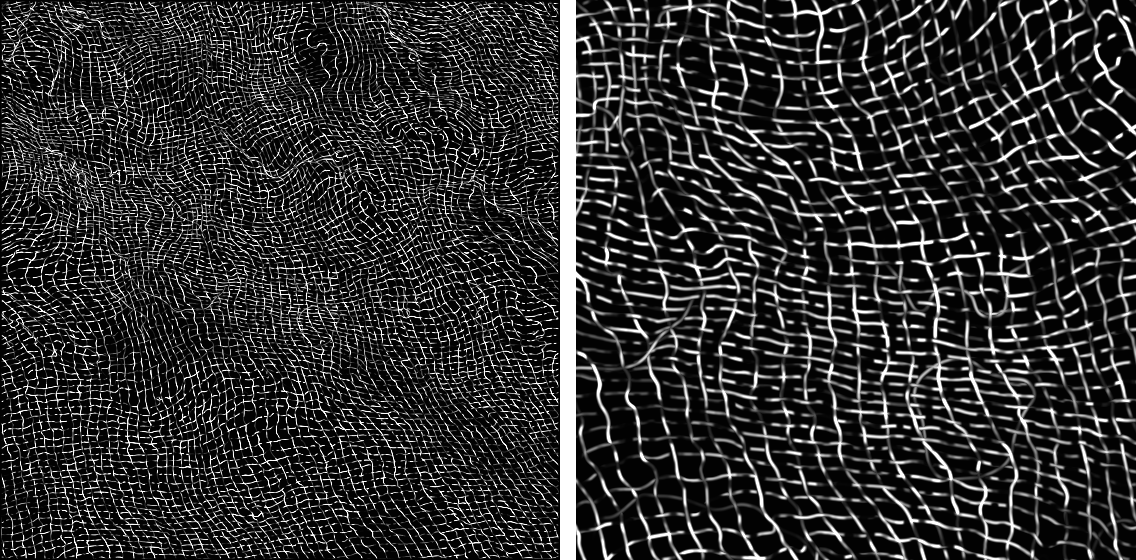
Left, the full canvas; right, a detail of the centre.
This texture is drawn by a Shadertoy shader. Its source:

```glsl
// A rumpled wire mesh on black: two families of thin, broken white threads.
// Smooth noise bends the mesh coordinates, and level lines of those
// coordinates are drawn at an even width by dividing by their gradient.

const vec3 BACKGROUND = vec3(0.006);
const vec3 THREAD = vec3(1.0);
const float THREAD_RADIUS = 0.0018;
const float MARGIN = 0.004;

float hash(vec2 cell) {
    vec3 h = fract(cell.xyx * vec3(0.1031, 0.1030, 0.0973));
    h += dot(h, h.yzx + 33.33);
    return fract((h.x + h.y) * h.z);
}

// Value noise with a quintic fade, from 0 to 1.
float noise(vec2 p) {
    vec2 cell = floor(p);
    vec2 f = fract(p);
    f = f * f * f * (f * (f * 6.0 - 15.0) + 10.0);
    float low = mix(hash(cell), hash(cell + vec2(1.0, 0.0)), f.x);
    float high = mix(hash(cell + vec2(0.0, 1.0)), hash(cell + vec2(1.0)), f.x);
    return mix(low, high, f.y);
}

float signedNoise(vec2 p, float frequency, float seed) {
    return 2.0 * noise(p * frequency + seed) - 1.0;
}

// Rotates so that x runs down to the right, then stretches along x.
vec2 alongFolds(vec2 p) {
    return vec2(0.6 * (0.82 * p.x - 0.57 * p.y), 0.57 * p.x + 0.82 * p.y);
}

// x: steep threads, y: cross threads, z: creases. Threads lie at integers.
vec3 meshCoordinates(vec2 p) {
    vec2 q = alongFolds(p);
    float rumple = mix(0.4, 1.0, smoothstep(0.15, 0.8, p.y));
    float crease = 1.5 * signedNoise(q, 6.0, 17.3)
                 + 0.40 * signedNoise(p, 13.0, 41.7)
                 + 0.14 * signedNoise(p, 41.0, 8.1);
    float fold = smoothstep(-0.15, 0.15, crease);

    // The mesh is finer towards the top, as if further away.
    float steep = (p.x - 0.5) * (52.0 + 24.0 * p.y) + 22.0 * p.y;
    float across = p.y * (74.0 + 24.0 * p.y) - 7.0 * p.x;
    steep += rumple * (4.5 * signedNoise(q, 5.0, 3.1)
                     + 2.0 * signedNoise(p, 10.0, 23.9)
                     + 0.5 * signedNoise(p, 30.0, 61.3));
    across += rumple * (6.5 * signedNoise(q, 4.5, 52.6)
                      + 2.2 * signedNoise(p, 10.0, 71.2)
                      + 0.5 * signedNoise(p, 30.0, 12.8)
                      + 1.5 * fold);
    // Small kinks keep the threads from running too smoothly.
    steep += 0.14 * signedNoise(p, 90.0, 33.4);
    across += 0.16 * signedNoise(p, 90.0, 66.8);
    return vec3(steep, across, crease);
}

// Soft threads at the integers of each coordinate, of even screen width.
vec3 threads(vec3 coordinate, vec3 slope, float radius) {
    vec3 d = abs(fract(coordinate + 0.5) - 0.5) / max(slope, vec3(0.001));
    return 1.0 - smoothstep(0.0, radius, d);
}

// Uneven brightness that breaks a thread into short dashes.
float dashes(vec2 p, float frequency, float seed) {
    return smoothstep(0.15, 0.85, noise(p * frequency + seed));
}

void mainImage(out vec4 fragColor, in vec2 fragCoord) {
    vec2 p = fragCoord / iResolution.xy;

    // Mesh coordinates and the length of their gradients.
    float stepSize = 0.0006;
    vec3 mesh = meshCoordinates(p);
    vec3 dx = (meshCoordinates(p + vec2(stepSize, 0.0)) - mesh) / stepSize;
    vec3 dy = (meshCoordinates(p + vec2(0.0, stepSize)) - mesh) / stepSize;
    vec3 slope = sqrt(dx * dx + dy * dy);
    vec3 line = threads(mesh, slope, THREAD_RADIUS);

    // Crowded threads are dimmer and sparse ones brighter, for an even tone.
    line.xy *= clamp(sqrt(vec2(70.0, 98.0) / max(slope.xy, vec2(1.0))), 0.5, 1.35);

    // Patches where one family of threads dominates.
    float patchNoise = noise(alongFolds(p) * 9.0 + 35.0);
    float steepShare = mix(1.0, 0.5, smoothstep(0.6, 0.85, patchNoise) * p.y);
    float acrossShare = mix(0.35, 1.0, smoothstep(0.15, 0.35, patchNoise));

    float steep = line.x * steepShare * (0.14 + 1.05 * dashes(p, 190.0, 5.0));
    float across = line.y * acrossShare * (0.02 + 1.05 * dashes(p, 230.0, 90.0));
    float creaseShare = smoothstep(0.45, 0.65, noise(p * 7.0 + 77.0))
                      * smoothstep(0.25, 0.6, p.y);
    float crease = line.z * creaseShare * (0.3 + 0.9 * dashes(p, 150.0, 44.0));

    // Crossings are brighter than single threads.
    float light = max(max(steep, across), crease) + 0.4 * steep * across;
    light *= 0.85 + 0.5 * noise(p * 60.0 + 29.0);

    // A thin dark margin around the canvas.
    vec2 inset = min(p, 1.0 - p);
    light *= smoothstep(0.5 * MARGIN, MARGIN, min(inset.x, inset.y));

    fragColor = vec4(mix(BACKGROUND, THREAD, clamp(light, 0.0, 1.0)), 1.0);
}
```
